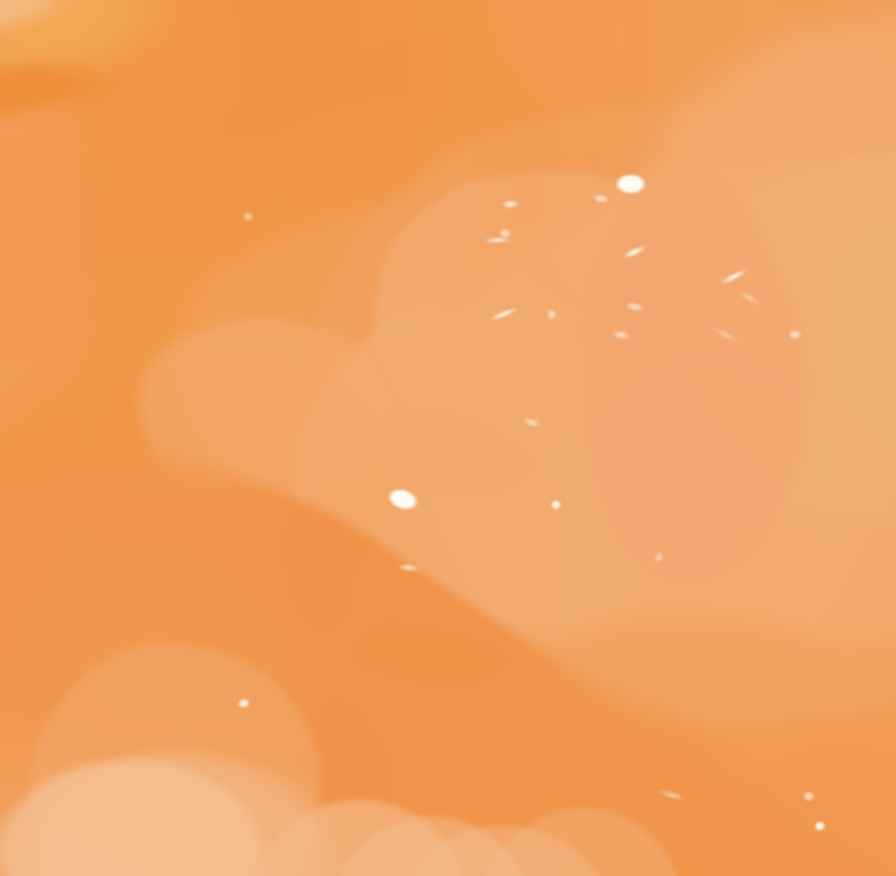
Give the GLSL for this background, as a Shadertoy shader.

```glsl
// Warm watercolour sky: translucent peach cloud lobes over an orange ground,
// pale bubbles along the foot and a scatter of small white flecks.
// Built from layered soft ellipses, cellular washes and hashed fleck loops.
#define ORANGE  vec3(0.940, 0.584, 0.268)
#define EMBER   vec3(0.941, 0.583, 0.292)
#define APRICOT vec3(0.945, 0.628, 0.365)
#define PEACH   vec3(0.950, 0.670, 0.438)
#define CREAM   vec3(0.962, 0.765, 0.595)
#define GOLD    vec3(0.950, 0.675, 0.345)
#define FLECK   vec3(1.000, 0.985, 0.950)
#define WASH_SCALE 4.5
#define WASH_AMOUNT 0.022
#define FLECK_COUNT 24
#define BUBBLE_COUNT 4

vec2 hash2(vec2 p) {
    vec3 q = fract(vec3(p.xyx) * vec3(0.1031, 0.1030, 0.0973));
    q += dot(q, q.yzx + 33.33);
    return fract((q.xx + q.yz) * q.zy);
}

// Soft ellipse from an approximate signed distance.
float lobe(vec2 p, vec2 centre, vec2 radius, float soft) {
    float d = (length((p - centre) / radius) - 1.0) * min(radius.x, radius.y);
    return 1.0 - smoothstep(-soft, soft, d);
}

// Hand-painted drift of the outlines.
vec2 wobble(vec2 p) {
    return 0.005 * sin(p.yx * 19.0 + vec2(1.0, 2.4))
         + 0.002 * sin(p.yx * 43.0 + p * 17.0);
}

// Overlapping jittered discs, each a faint tint towards pink or yellow.
vec3 washes(vec2 p) {
    vec2 cell = floor(p * WASH_SCALE);
    vec3 tint = vec3(0.0);
    for (int y = -1; y <= 1; y++)
    for (int x = -1; x <= 1; x++) {
        vec2 id = cell + vec2(x, y);
        vec2 h = hash2(id + 17.0);
        float d = length(p * WASH_SCALE - id - h) - 0.5 - 0.3 * h.y;
        tint += (h.x - 0.5) * vec3(0.1, 0.7, 1.0) * (1.0 - smoothstep(-0.06, 0.06, d));
    }
    return tint * WASH_AMOUNT;
}

vec3 clouds(vec2 p) {
    vec3 col = mix(ORANGE, APRICOT, 0.55 * lobe(p, vec2(-0.04, 0.72), vec2(0.15, 0.20), 0.05));
    col = mix(col, APRICOT, 0.7 * smoothstep(0.35, 0.95, p.x));
    // Wide haze, then the denser lobes inside it.
    col = mix(col, APRICOT, 0.5 * lobe(p, vec2(0.44, 0.58), vec2(0.24, 0.18), 0.02));
    col = mix(col, APRICOT, 0.75 * lobe(p, vec2(0.72, 0.57), vec2(0.36, 0.31), 0.014));
    col = mix(col, PEACH, 0.75 * lobe(p, vec2(1.06, 0.68), vec2(0.36, 0.31), 0.03));
    col = mix(col, PEACH, 0.6 * lobe(p, vec2(0.30, 0.53), vec2(0.145, 0.11), 0.012));
    col = mix(col, PEACH, 0.75 * lobe(p, vec2(0.62, 0.63), vec2(0.19, 0.18), 0.008));
    col = mix(col, PEACH, 0.85 * lobe(p, vec2(0.56, 0.46), vec2(0.225, 0.19), 0.010));
    col = mix(col, PEACH, 0.9 * lobe(p, vec2(0.85, 0.48), vec2(0.38, 0.32), 0.025));
    // Yellow glow on the right edge, pink heart beside it.
    col = mix(col, PEACH + vec3(0.0, 0.016, 0.006), 0.8 * lobe(p, vec2(1.02, 0.62), vec2(0.25, 0.21), 0.010));
    col = mix(col, PEACH - vec3(0.0, 0.018, 0.004), 0.8 * lobe(p, vec2(0.79, 0.56), vec2(0.13, 0.23), 0.010));
    // Two lower bands on the right.
    float right = smoothstep(0.52, 0.62, p.x);
    float ripple = 0.012 * sin(p.x * 14.0);
    col = mix(col, APRICOT, 0.75 * right * smoothstep(0.31, 0.26, p.y + ripple));
    return mix(col, mix(EMBER, APRICOT, 0.4), 0.9 * right * smoothstep(0.20, 0.16, p.y - ripple));
}

vec3 hill(vec3 col, vec2 p) {
    float bend = p.x - 0.29;
    float dip = max(0.15 - p.x, 0.0);
    float crest = 0.475 - 0.325 * (bend + sqrt(bend * bend + 0.004)) - dip * dip;
    float edge = mix(0.035, 0.011, smoothstep(0.15, 0.35, p.x)) + 0.04 * smoothstep(0.55, 0.8, p.x);
    return mix(col, EMBER, 0.95 * smoothstep(edge, -edge, p.y - crest));
}

vec3 bubbles(vec3 col, vec2 p) {
    col = mix(col, PEACH, 0.6 * smoothstep(0.24, 0.02, p.y + 0.5 * p.x));
    col = mix(col, PEACH, 0.5 * lobe(p, vec2(0.20, 0.10), vec2(0.165, 0.165), 0.010));
    col = mix(col, CREAM, 0.45 * lobe(p, vec2(0.21, 0.02), vec2(0.17, 0.12), 0.018));
    col = mix(col, CREAM, 0.70 * lobe(p, vec2(0.15, 0.03), vec2(0.15, 0.10), 0.010));
    for (int i = 0; i < BUBBLE_COUNT; i++) {
        float n = float(i);
        vec2 h = hash2(vec2(n, 5.0));
        vec2 centre = vec2(0.41 + 0.085 * n, -0.035 - 0.03 * h.x);
        float body = lobe(p, centre, vec2(0.105 + 0.02 * h.y), 0.007);
        col = mix(col, mix(PEACH, CREAM, 0.7), body * mix(0.6, 0.35, n / 3.0));
    }
    return col;
}

vec3 flecks(vec3 col, vec2 p) {
    for (int i = 0; i < FLECK_COUNT; i++) {
        float n = float(i);
        vec2 h = hash2(vec2(n, 31.0)), k = hash2(vec2(n, 73.0));
        bool large = i < 2;
        // Even flecks gather at upper right; the others roam the middle.
        vec2 at = i % 2 == 0 ? mix(vec2(0.55, 0.61), vec2(0.90, 0.83), h)
                             : mix(vec2(0.26, 0.05), vec2(0.95, 0.92), h);
        if (large) at = vec2(0.72, 0.79) - n * vec2(0.26, 0.36);
        vec2 size = large ? vec2(0.015, 0.010) : mix(vec2(0.003, 0.005), vec2(0.009, 0.0022), k.x);
        float turn = large ? -0.3 * n : k.y - 0.5;
        vec2 q = mat2(cos(turn), -sin(turn), sin(turn), cos(turn)) * (p - at);
        float strength = large ? 1.0 : mix(0.35, 1.0, k.y);
        col = mix(col, FLECK, strength * lobe(q, vec2(0.0), size, 0.003));
    }
    return col;
}

void mainImage(out vec4 fragColor, in vec2 fragCoord) {
    vec2 p = fragCoord / iResolution.y;
    vec2 q = p + wobble(p);
    vec3 col = bubbles(hill(clouds(q), q) + washes(q), p + 0.4 * wobble(p));
    // Golden corner with a deeper stroke below it.
    col = mix(col, GOLD, 0.75 * lobe(q, vec2(0.03, 0.99), vec2(0.15, 0.07), 0.03));
    col = mix(col, CREAM, 0.6 * lobe(q, vec2(-0.01, 1.01), vec2(0.08, 0.04), 0.016));
    col = mix(col, ORANGE - vec3(0.01, 0.04, 0.08), 0.8 * lobe(q, vec2(0.0, 0.90), vec2(0.10, 0.025), 0.014));
    fragColor = vec4(flecks(col, p), 1.0);
}
```
